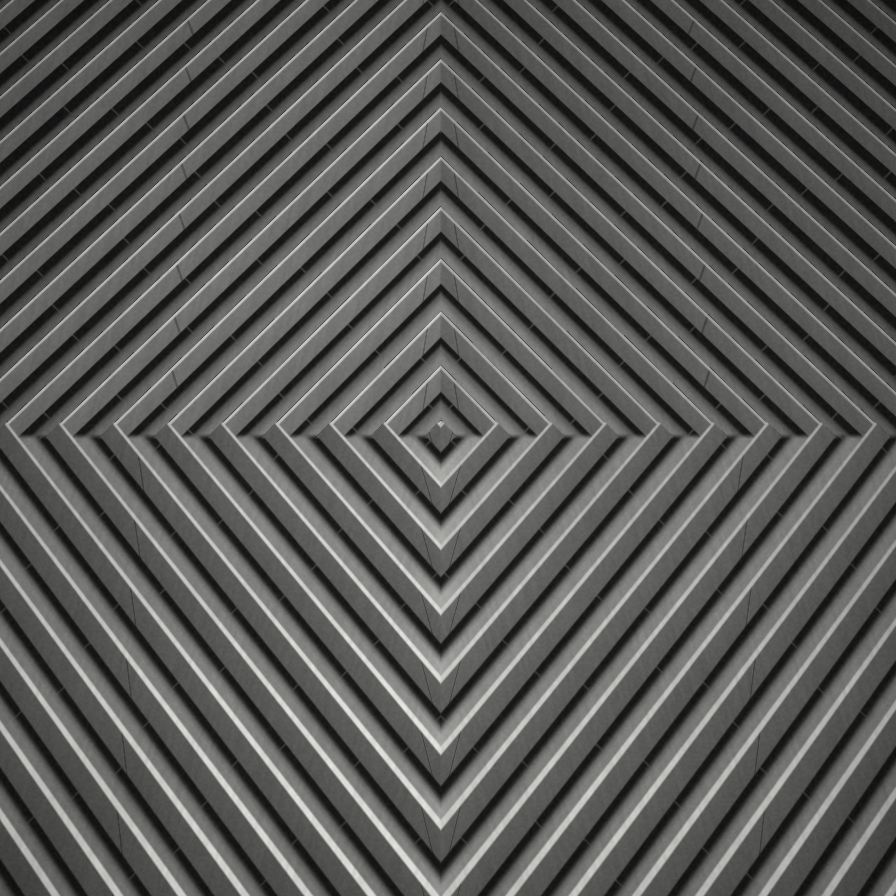
Reproduce this pattern procedurally as a three.js fragment shader.

```glsl
// Nested diamond rails in grey metal, lit from above, with overlapping corners.
varying vec2 vUv;

const float AXIS_X = 0.492;
const float SEAM_Y = 0.513;
const float UPPER_ORIGIN = 0.5234;
const float LOWER_ORIGIN = 0.5312;
const float RING_PITCH = 0.0603;
const float RING_OFFSET = 0.0078;
const float FACE_WIDTH = 0.42;
const float SOFT = 0.03;

float hash(vec2 p) {
  vec3 q = fract(vec3(p.xyx) * 0.1031);
  q += dot(q, q.yzx + 33.33);
  return fract((q.x + q.y) * q.z);
}

float noise(vec2 p) {
  vec2 cell = floor(p);
  vec2 f = fract(p);
  f = f * f * (3.0 - 2.0 * f);
  float low = mix(hash(cell), hash(cell + vec2(1.0, 0.0)), f.x);
  float high = mix(hash(cell + vec2(0.0, 1.0)), hash(cell + 1.0), f.x);
  return mix(low, high, f.y);
}

// Soft step centred on an edge
float edge(float at, float x) {
  return smoothstep(at - SOFT, at + SOFT, x);
}

// Thin line that fades to either side
float seam(float offset, float width) {
  return 1.0 - smoothstep(width * 0.4, width * 1.4, abs(offset));
}

// Ring number of a diamond seen in perspective
float ringIndex(float side, float rise, float slope, float taper) {
  float size = (side * slope + rise) / (slope + taper * rise);
  return (size - RING_OFFSET) / RING_PITCH;
}

// Small clips that peek out of the shadow gaps
float clips(float ring, float along) {
  float place = fract(along * 6.5 + hash(vec2(floor(ring), 7.0)));
  return seam(place - 0.5, 0.012);
}

// Upper rails: thin highlight, face, shadow, base, going inward
float upperTone(float side, float rise, float right, float ring) {
  float f = fract(-ring);
  float shadowEnd = clamp(0.63 + 0.012 * ring, 0.63, 0.79);
  float face = mix(0.45, 0.38, right) - 0.07 * f;
  float lit = mix(0.47, 0.34, smoothstep(1.0, 12.0, ring));
  float base = mix(0.6 * lit, lit, smoothstep(shadowEnd - 0.05, 0.94, f));
  float highlight = mix(0.74, 0.62, right);

  float tone = mix(base, highlight, smoothstep(0.0, SOFT, f));
  tone = mix(tone, face, edge(0.085, f));
  float gap = 0.09 + 0.12 * clips(ring, side - rise);
  tone = mix(tone, gap, edge(0.50, f));
  tone = mix(tone, base, smoothstep(shadowEnd - 0.06, shadowEnd + 0.06, f));

  // Apex mitres and panel joints
  float onFace = edge(0.085, f) * (1.0 - edge(0.50, f));
  float mitre = seam(side - 0.014 - 0.012 * f, 0.001);
  float joint = seam(side - 0.304 + 0.045 * rise + 0.016 * f, 0.0011);
  return tone * (1.0 - 0.25 * onFace * clamp(mitre + joint, 0.0, 1.0));
}

// Floor between the lower rails: shadow fading to a lit base
float lowerFloor(float side, float drop, float ring) {
  float f = fract(ring);
  float base = mix(0.26, 0.49, smoothstep(0.52, 0.76, f));
  base += 0.12 * exp(-side * 35.0) * smoothstep(0.58, 0.76, f);
  float gap = 0.09 + 0.10 * clips(ring, side - drop);
  return mix(gap, base, smoothstep(0.51, 0.65, f));
}

// Lower rail: wide highlight on top, then the face; t is 0 between them
float lowerRail(float side, float drop, float right, float t) {
  float face = mix(0.35, 0.37, right) - 0.06 * t;
  float highlight = mix(0.72, 0.65, right) + 0.34 * clamp(drop, 0.0, 0.5);
  float mitre = seam(side - 0.022 + 0.03 * t, 0.001);
  float joint = seam(side - 0.335 - 0.06 * drop + 0.02 * t, 0.0011);
  face *= 1.0 - 0.25 * clamp(mitre + joint, 0.0, 1.0);
  return mix(highlight, face, edge(0.0, t));
}

void main() {
  float x = vUv.x - AXIS_X;
  float side = abs(x);
  float right = smoothstep(-0.002, 0.002, x);
  float rise = vUv.y - UPPER_ORIGIN;
  float drop = LOWER_ORIGIN - vUv.y;
  float upperRing = ringIndex(side, rise, 1.04, -0.20);
  float lowerRing = ringIndex(side, drop, 1.08, 0.346);

  // Upper pattern above the seam, lower floor below it
  float above = smoothstep(SEAM_Y - 0.004, SEAM_Y + 0.004, vUv.y);
  float tone = mix(lowerFloor(side, drop, lowerRing),
                   upperTone(side, rise, right, upperRing), above);

  // Lower rails overlap the seam, each cut off by its own upper ridge
  float lip = 0.065 + 0.15 * clamp(drop, 0.0, 0.5);
  float rail = floor(lowerRing + lip + SOFT);
  float t = lowerRing - rail;
  float inside = smoothstep(-SOFT, SOFT, rail - upperRing);
  float body = edge(-lip, t) * (1.0 - edge(FACE_WIDTH, t));
  tone = mix(tone, lowerRail(side, drop, right, t), body * inside);

  // Weathered metal and a soft vignette
  float streaks = noise(vec2(side * 260.0 + vUv.y * 70.0, vUv.y * 35.0));
  float stains = noise(vUv * 9.0);
  tone *= 0.93 + 0.07 * streaks + 0.07 * stains;
  vec2 reach = vec2(x, vUv.y - 0.47);
  tone *= 1.08 - 0.72 * dot(reach, reach);
  tone += 0.03 * (noise(vUv * 400.0) - 0.5);

  gl_FragColor = vec4(vec3(1.0, 1.005, 0.985) * tone, 1.0);
}
```
